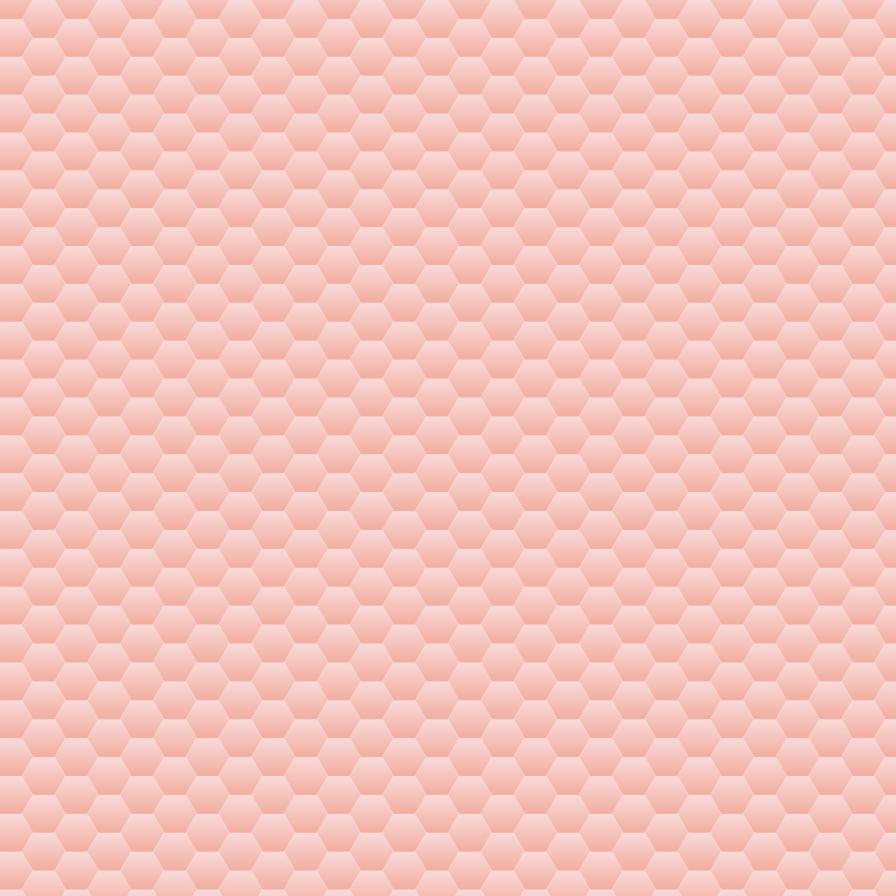
Reproduce this pattern procedurally as a WebGL 2 fragment shader.

```glsl
#version 300 es
precision highp float;

uniform vec2 u_resolution;
out vec4 fragColor;

const float SIDES_ACROSS = 41.0;        // hexagon side lengths per canvas
const float APOTHEM = 0.8660254;        // half height of a unit hexagon
const vec2 PERIOD = vec2(3.0, 2.0 * APOTHEM);

const vec3 PALE_PINK = vec3(0.972, 0.858, 0.855);
const vec3 DEEP_CORAL = vec3(0.950, 0.678, 0.624);
const vec3 SEAM_PINK = vec3(0.980, 0.860, 0.845);
const float SEAM_HALF_WIDTH = 0.02;
const float SEAM_STRENGTH = 0.6;

// Offset from the nearest centre of a rectangular lattice
vec2 latticeOffset(vec2 p, vec2 origin) {
    return mod(p - origin + 0.5 * PERIOD, PERIOD) - 0.5 * PERIOD;
}

// Distance to the edge of a flat-topped unit hexagon, negative inside
float hexDistance(vec2 p) {
    p = abs(p);
    return max(p.y, p.x * APOTHEM + p.y * 0.5) - APOTHEM;
}

// Vertical fade, softened where one cell sits on the next
vec3 cellColor(vec2 p, float pixel) {
    float fade = 0.5 + 0.5 * p.y / APOTHEM;
    float inset = APOTHEM - abs(p.y);
    fade = mix(0.5, fade, clamp(0.5 + inset / pixel, 0.0, 1.0) * 2.0 - 1.0);
    return mix(PALE_PINK, DEEP_CORAL, fade);
}

// Pixel coverage of a line with the given half width
float lineCoverage(float distance, float halfWidth, float pixel) {
    float outer = clamp((distance + halfWidth) / pixel + 0.5, 0.0, 1.0);
    float inner = clamp((distance - halfWidth) / pixel + 0.5, 0.0, 1.0);
    return outer - inner;
}

void main() {
    vec2 uv = gl_FragCoord.xy / u_resolution.y;
    vec2 p = vec2(uv.x, 1.0 - uv.y) * SIDES_ACROSS;
    float pixel = SIDES_ACROSS / u_resolution.y;

    // Two interleaved sets of columns make the honeycomb
    vec2 evenCell = latticeOffset(p, vec2(2.0, APOTHEM));
    vec2 oddCell = latticeOffset(p, vec2(0.5, 0.0));
    float edge = 0.5 * (hexDistance(evenCell) - hexDistance(oddCell));
    float oddShare = clamp(edge / pixel + 0.5, 0.0, 1.0);
    vec3 color = mix(cellColor(evenCell, pixel), cellColor(oddCell, pixel), oddShare);

    // Fine pale seams along the slanted sides
    float seam = lineCoverage(abs(edge), SEAM_HALF_WIDTH, pixel);
    color = mix(color, SEAM_PINK, SEAM_STRENGTH * seam);

    fragColor = vec4(color, 1.0);
}
```
